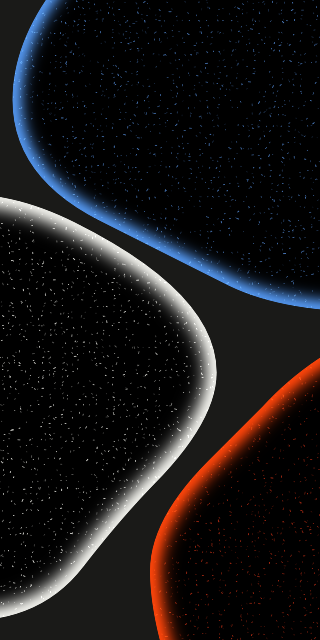
A WebGL 1 fragment shader for this background:

```glsl
precision highp float;
// Three rounded dark panels on charcoal, each lit by a coloured inner rim
// and dusted with tinted flecks. Outlines are chains of quadratic curves whose
// signed depth drives the fill and the rim; flecks come from hashed grids.

uniform vec2 u_resolution;

const vec2 ARTBOARD = vec2(384.0, 768.0);   // design units, y runs downwards
const int CURVE_STEPS = 14;

const vec3 CHARCOAL = vec3(0.102, 0.102, 0.094);
const vec3 BLUE_RIM = vec3(0.31, 0.56, 0.89);
const vec3 WHITE_RIM = vec3(0.91, 0.91, 0.89);
const vec3 RED_RIM = vec3(0.96, 0.26, 0.04);
const vec3 BLUE_FLECK = vec3(0.27, 0.45, 0.70);
const vec3 WHITE_FLECK = vec3(0.80, 0.80, 0.78);
const vec3 RED_FLECK = vec3(0.66, 0.16, 0.07);

const float BLUE_GLOW = 15.0;               // rim falloff widths
const float WHITE_GLOW = 18.0;
const float RED_GLOW = 17.0;
const float FINE_CELL = 7.0;                // fleck grid spacings
const float COARSE_CELL = 12.5;

float hash(vec2 p) {
  vec3 q = fract(vec3(p.xyx) * 0.1031);
  q += dot(q, q.yzx + 33.33);
  return fract((q.x + q.y) * q.z);
}

// Keeps the signed depth of the nearest outline; the left of travel is inside.
void trace(vec2 p, vec2 a, vec2 b, vec2 c, inout float depth) {
  vec2 from = a;
  for (int i = 1; i <= CURVE_STEPS; i++) {
    float t = float(i) / float(CURVE_STEPS);
    vec2 to = mix(mix(a, b, t), mix(b, c, t), t);
    vec2 edge = to - from;
    vec2 rel = p - from;
    float along = clamp(dot(rel, edge) / dot(edge, edge), 0.0, 1.0);
    float dist = length(rel - edge * along);
    float side = edge.x * rel.y - edge.y * rel.x;
    if (dist < abs(depth)) depth = side < 0.0 ? dist : -dist;
    from = to;
  }
}

void line(vec2 p, vec2 a, vec2 b, inout float depth) {
  trace(p, a, 0.5 * (a + b), b, depth);
}

float blueDepth(vec2 p) {
  float d = 1e4;
  line(p, vec2(95, -60), vec2(55, 0), d);
  trace(p, vec2(55, 0), vec2(15, 60), vec2(15, 120), d);
  trace(p, vec2(15, 120), vec2(15, 212), vec2(120, 265), d);
  line(p, vec2(120, 265), vec2(275, 343), d);
  trace(p, vec2(275, 343), vec2(335, 372), vec2(430, 374), d);
  return d;
}

float whiteDepth(vec2 p) {
  float d = 1e4;
  trace(p, vec2(-40, 745), vec2(50, 745), vec2(100, 680), d);
  trace(p, vec2(100, 680), vec2(145, 622), vec2(185, 581), d);
  trace(p, vec2(185, 581), vec2(260, 505), vec2(260, 447), d);
  trace(p, vec2(260, 447), vec2(260, 352), vec2(90, 267), d);
  trace(p, vec2(90, 267), vec2(22, 233), vec2(-40, 233), d);
  return d;
}

float redDepth(vec2 p) {
  float d = 1e4;
  trace(p, vec2(440, 398), vec2(365, 433), vec2(315, 488), d);
  line(p, vec2(315, 488), vec2(250, 553), d);
  trace(p, vec2(250, 553), vec2(180, 623), vec2(180, 685), d);
  trace(p, vec2(180, 685), vec2(180, 727), vec2(195, 780), d);
  line(p, vec2(195, 780), vec2(215, 860), d);
  return d;
}

// One short, randomly turned fleck in some of the grid cells.
float flecks(vec2 p, float cell, float chance, float size, float pixel) {
  vec2 id = floor(p / cell) + cell * 10.0;
  vec2 jitter = vec2(hash(id + 3.1), hash(id + 17.7));
  vec2 rel = (fract(p / cell) - mix(vec2(0.2), vec2(0.8), jitter)) * cell;
  float angle = 6.2832 * hash(id + 41.3);
  vec2 dir = vec2(cos(angle), sin(angle));
  float reach = size * mix(0.2, 1.2, hash(id + 59.9));
  float dist = length(rel - dir * clamp(dot(rel, dir), -reach, reach));
  float cover = 1.0 - smoothstep(-0.5 * pixel, 0.5 * pixel, dist - 0.6 * size);
  float level = mix(0.25, 1.0, hash(id + 83.2));
  return cover * level * step(hash(id + 97.4), chance);
}

vec3 panel(vec3 base, float depth, vec3 rim, float width, vec3 dust, float pixel) {
  float inside = smoothstep(-0.5 * pixel, 0.5 * pixel, depth);
  float fall = max(depth, 0.0) / width;
  vec3 fill = rim * exp(-fall * fall);
  fill += dust * (1.0 - 0.8 * fill);
  return mix(base, fill, inside);
}

void main() {
  vec2 uv = gl_FragCoord.xy / u_resolution;
  vec2 p = vec2(uv.x, 1.0 - uv.y) * ARTBOARD;
  float pixel = ARTBOARD.y / u_resolution.y;

  // Shared dust, tinted by each panel
  float dust = flecks(p, FINE_CELL, 0.45, 0.7, pixel);
  dust = max(dust, flecks(p + 5.3, COARSE_CELL, 0.6, 1.0, pixel));

  vec3 color = CHARCOAL;
  color = panel(color, blueDepth(p), BLUE_RIM, BLUE_GLOW, BLUE_FLECK * dust, pixel);
  color = panel(color, whiteDepth(p), WHITE_RIM, WHITE_GLOW, WHITE_FLECK * dust, pixel);
  color = panel(color, redDepth(p), RED_RIM, RED_GLOW, RED_FLECK * dust, pixel);
  gl_FragColor = vec4(color, 1.0);
}
```
